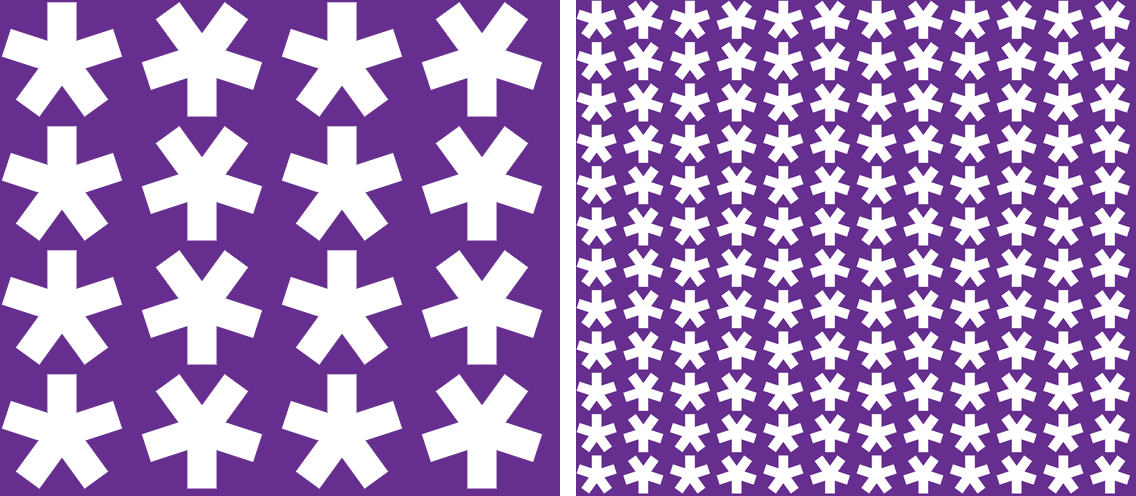
Left, the tile; right, the same tile 3 across and 3 down.
Write a Shadertoy shader that draws this pattern.

```glsl
// Flat white five-armed asterisks on violet, on a whole-number grid.
// Every other column is turned upside down. Each star is one bar, folded
// five times around its centre by angle; the grid wraps on all edges.

#define GRID vec2(4.0, 4.0)        // stars across and down (even across)
#define ARMS 5.0                   // arms per star
#define ARM_LENGTH 0.4717          // in cell heights
#define ARM_HALF_WIDTH 0.1175      // in cell heights
#define CENTRE_X 0.4427            // star centre, in cell widths
#define CENTRE_Y_UPRIGHT 0.5095    // star centre, in cell heights
#define CENTRE_Y_FLIPPED 0.5320
#define VIOLET vec3(0.400, 0.180, 0.560)
#define WHITE vec3(1.0)

const float TAU = 6.2831853;

// Signed distance to a star of square-ended bars, one pointing up.
float starDistance(vec2 p) {
    float sector = TAU / ARMS;
    float angle = length(p) > 0.0 ? atan(p.x, p.y) : 0.0;
    angle -= sector * floor(angle / sector + 0.5);
    vec2 arm = length(p) * vec2(abs(sin(angle)), cos(angle));
    return max(arm.x - ARM_HALF_WIDTH, arm.y - ARM_LENGTH);
}

void mainImage(out vec4 fragColor, in vec2 fragCoord) {
    // Split the canvas into cells
    vec2 cellSize = iResolution.xy / GRID;
    vec2 cell = fragCoord / cellSize;
    float flipped = mod(floor(cell.x), 2.0);

    // Local position around the star, measured in cell heights
    vec2 centre = vec2(CENTRE_X, mix(CENTRE_Y_UPRIGHT, CENTRE_Y_FLIPPED, flipped));
    vec2 p = (fract(cell) - centre) * cellSize / cellSize.y;
    p.y *= 1.0 - 2.0 * flipped;

    // One-pixel smooth edge
    float coverage = clamp(0.5 - starDistance(p) * cellSize.y, 0.0, 1.0);
    fragColor = vec4(mix(VIOLET, WHITE, coverage), 1.0);
}
```
